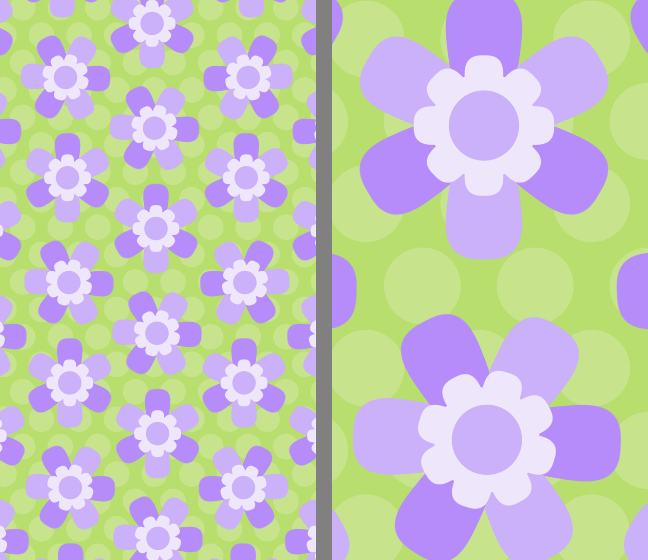
Left, the full canvas; right, a detail of the centre.
A WebGL 1 fragment shader for this pattern:

```glsl
precision highp float;

uniform vec2 u_resolution;

#define SPAN 432.0         // canvas width in design units
#define ROW_PITCH 140.2    // flower to flower down a column
#define FLOWER_TOP 32.0    // first flower of the middle column
#define TURN 0.489         // rotation of every second flower
#define DOT_PITCH vec2(51.4, 37.5)
#define DOT_RADIUS 17.5
#define GREEN vec3(0.72, 0.87, 0.43)
#define PALE_GREEN vec3(0.78, 0.895, 0.55)
#define VIOLET vec3(0.71, 0.55, 0.98)
#define LILAC vec3(0.795, 0.69, 0.98)
#define CREAM vec3(0.935, 0.90, 0.985)

const float TAU = 6.2831853;

float coverage(float dist, float pixel) {
  return 1.0 - smoothstep(-0.6 * pixel, 0.6 * pixel, dist);
}

// Approximate distance to a soft-cornered oval
float softOval(vec2 p, vec2 halfSize) {
  vec2 q = pow(abs(p / halfSize), vec2(2.8));
  return (pow(q.x + q.y, 1.0 / 2.8) - 1.0) * halfSize.x;
}

// Folds an angle into one of several sectors, x across and y outwards
vec2 foldSector(float angle, float radius, float sectors) {
  float width = TAU / sectors;
  float local = angle - width * floor(angle / width + 0.5);
  return radius * vec2(sin(local), cos(local));
}

vec3 dottedGround(vec2 p, float pixel) {
  vec2 cell = (p - vec2(31.0, 10.5)) / DOT_PITCH;
  float dist = 1e3;
  for (int i = 0; i < 2; i++) {
    float row = floor(cell.y) + float(i);
    float x = cell.x - 0.5 * mod(row, 2.0);
    vec2 offset = vec2(x - floor(x + 0.5), cell.y - row) * DOT_PITCH;
    dist = min(dist, length(offset) - DOT_RADIUS);
  }
  return mix(GREEN, PALE_GREEN, coverage(dist, pixel));
}

// p is relative to the flower, y upwards
vec3 paintFlower(vec3 color, vec2 p, float turn, float pixel) {
  float radius = length(p);
  float angle = atan(p.x, p.y + 1e-5) + turn;

  // Six large petals in alternating tones
  vec2 petal = foldSector(angle, radius, 6.0);
  float taper = 0.7 + 0.0065 * petal.y;
  float outer = softOval(vec2(petal.x / taper, petal.y - 35.0), vec2(18.0, 26.0));
  float index = floor(angle * 6.0 / TAU + 0.5);
  vec3 tone = mix(VIOLET, LILAC, mod(index, 2.0));
  color = mix(color, tone, coverage(outer, pixel));

  // Eight small petals and the round centre
  vec2 small = foldSector(angle, radius, 8.0);
  float inner = softOval(small - vec2(0.0, 22.5), vec2(8.8, 9.5));
  inner = min(inner, radius - 24.0);
  color = mix(color, CREAM, coverage(inner, pixel));
  return mix(color, LILAC, coverage(radius - 16.0, pixel));
}

void main() {
  float pixel = SPAN / u_resolution.x;
  vec2 p = vec2(gl_FragCoord.x, u_resolution.y - gl_FragCoord.y) * pixel;
  vec3 color = dottedGround(p, pixel);

  for (int i = -2; i <= 2; i++) {
    float column = float(i);
    float odd = mod(abs(column), 2.0);

    // Nearest flower in this column; odd columns drop by half a pitch
    float top = FLOWER_TOP + 0.5 * odd * ROW_PITCH + 0.75 * column * column;
    float row = floor((p.y - top - 1.5) / ROW_PITCH + 0.5);
    float turned = mod(row + odd, 2.0);
    vec2 center;
    center.y = top + row * ROW_PITCH + 3.0 * turned;

    // Columns draw together towards the bottom
    float spread = exp(-center.y / 320.0);
    float middle = (i == 0) ? 217.0 - 10.0 * spread : 214.5;
    center.x = middle + column * (117.0 + 11.0 * spread);

    // Right-hand columns mirror the turn
    float turn = turned * TURN * (column > 0.5 ? -1.0 : 1.0);
    vec2 local = vec2(p.x - center.x, center.y - p.y);
    if (length(local) < 70.0) color = paintFlower(color, local, turn, pixel);
  }
  gl_FragColor = vec4(color, 1.0);
}
```
